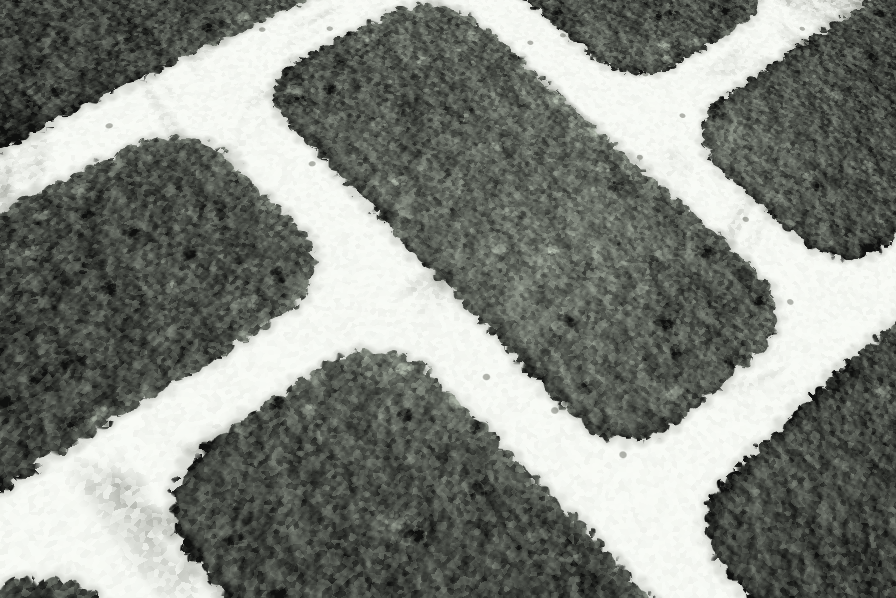
Give the GLSL for this texture, as a Shadertoy shader.

```glsl
// Herringbone stone paving with wide pale joints, seen at a slant.
// A homography maps the canvas to paving units; each unit cell finds its 2x1 block,
// a rounded box gives the outline, and layered cellular noise gives grain, chips and wear.

const vec3 JOINT_COLOR = vec3(0.975, 0.985, 0.965);
const vec3 DIRT_COLOR  = vec3(0.62, 0.63, 0.60);
const vec3 STONE_TINT  = vec3(0.98, 1.03, 0.95);
const float STONE_DARK  = 0.21;   // tone far from the pool of light
const float STONE_LIGHT = 0.39;   // tone inside it
const vec2 LIGHT_CENTER = vec2(0.86, 0.40);
const float HALF_JOINT = 0.106;
const float CORNER_RADIUS = 0.21;
const float EDGE_ROUGHNESS = 0.035;
const float RELIEF = 0.42;
const float SPECKLE = 0.17;
const vec2 LIGHT_STEP = vec2(0.005, 0.010);

// Columns: along-u axis, along-v axis, origin (canvas height = 1, y downward)
const mat3 PAVING_TO_CANVAS = mat3(0.2708, 0.2981, -0.079,
                                   0.5066, -0.2113, 0.132,
                                   0.3346, 0.1342, 1.0);

vec2 hash2(vec2 p) {
    vec3 q = fract(p.xyx * vec3(0.1031, 0.1030, 0.0973));
    q += dot(q, q.yzx + 33.33);
    return fract((q.xx + q.yz) * q.zy);
}

// Cellular noise: x = distance to the nearest seed, y = random value of that seed
vec2 cellular(vec2 p) {
    vec2 cell = floor(p), nearest = vec2(9.0, 0.0);
    for (int j = -1; j <= 1; j++)
    for (int i = -1; i <= 1; i++) {
        vec2 c = cell + vec2(i, j);
        vec2 seed = hash2(c);
        float dist = length(c + seed - p);
        if (dist < nearest.x) nearest = vec2(dist, hash2(c + 71.7).x);
    }
    return nearest;
}

// Soft blotches from layered, folded sines, about -1 to 1
float clouds(vec2 p) {
    float sum = 0.0, amp = 0.5;
    for (int i = 0; i < 5; i++) {
        p = mat2(0.8, 0.6, -0.6, 0.8) * p * 1.75 + 1.3;
        p += 0.6 * sin(p.yx * 1.3);
        sum += amp * sin(p.x) * sin(p.y);
        amp *= 0.7;
    }
    return sum;
}

float stoneHeight(vec2 p) {
    float sum = 0.0, amp = 1.0, freq = 9.0;
    for (int i = 0; i < 4; i++) {
        sum += amp * cellular(p * freq + float(i) * 17.0).x;
        freq *= 2.1;
        amp *= 0.52;
    }
    return sum;
}

float roundedBox(vec2 p, vec2 halfSize, float radius) {
    vec2 q = abs(p) - halfSize + radius;
    return length(max(q, 0.0)) + min(max(q.x, q.y), 0.0) - radius;
}

// Herringbone: centre of the block holding p, and its half size
void findBlock(vec2 p, out vec2 center, out vec2 halfSize) {
    vec2 cell = floor(p);
    float k = mod(cell.x + cell.y, 4.0);
    bool alongU = k < 1.5;
    vec2 axis = alongU ? vec2(1.0, 0.0) : vec2(0.0, 1.0);
    halfSize = 0.5 + 0.5 * axis;
    center = cell - axis * mod(k, 2.0) + halfSize;
}

void mainImage(out vec4 fragColor, in vec2 fragCoord) {
    vec2 canvas = vec2(fragCoord.x, iResolution.y - fragCoord.y) / iResolution.y;
    vec3 h = inverse(PAVING_TO_CANVAS) * vec3(canvas, 1.0);
    vec2 p = h.xy / h.z;

    // Block outline with a crumbled edge
    vec2 center, halfSize;
    findBlock(p, center, halfSize);
    vec2 local = p - center;
    float d = roundedBox(local, halfSize - HALF_JOINT, CORNER_RADIUS);
    float blotch = clouds(p * 2.2);
    vec2 grain = cellular(p * 68.0);
    d += EDGE_ROUGHNESS * (cellular(p * 24.0).x - 0.45) + 0.012 * blotch;
    d += 0.012 * (grain.y - 0.5);

    // Stone tone: pool of light, block variation, blotches, relief and speckle
    vec2 toLight = canvas - LIGHT_CENTER;
    float tone = mix(STONE_DARK, STONE_LIGHT, exp(-2.6 * dot(toLight, toLight)));
    tone += 0.05 * (hash2(center * 2.0 + 40.0).x - 0.5) + 0.06 * blotch;
    tone += RELIEF * (stoneHeight(p) - stoneHeight(p + LIGHT_STEP));
    tone += SPECKLE * (grain.y - 0.5);

    // Sparse pale chips and dark pits
    vec2 chip = cellular(p * 9.0 + 0.25 * blotch);
    float chipShape = 1.0 - smoothstep(0.12, 0.24, chip.x + 0.15 * (grain.x - 0.4));
    tone += chipShape * (0.17 * step(0.88, chip.y) - 0.15 * step(chip.y, 0.14));

    // Rim: shaded on the low-v side, worn pale on the other
    float rim = smoothstep(-0.06, 0.0, d);
    float shaded = smoothstep(0.15, -0.25, local.y);
    tone += rim * mix(0.06, -0.14, shaded);
    vec3 stone = STONE_TINT * clamp(tone, 0.06, 0.75);

    // Joint filling: faint grain, dirty patches and a few small pebbles
    float dirt = smoothstep(0.15, 0.8, clouds(p * 1.6 + 5.0)) * (0.25 + 0.55 * grain.y);
    vec2 pebble = cellular(p * 13.0 + 31.0);
    dirt += 0.8 * step(0.94, pebble.y) * (1.0 - smoothstep(0.10, 0.17, pebble.x));
    dirt += 0.10 * grain.y * grain.y + 0.35 * (1.0 - smoothstep(0.0, 0.035, d));
    vec3 joint = mix(JOINT_COLOR, DIRT_COLOR, clamp(dirt, 0.0, 1.0));

    float soft = 2.2 / iResolution.y;
    fragColor = vec4(mix(stone, joint, smoothstep(-soft, soft, d)), 1.0);
}
```
